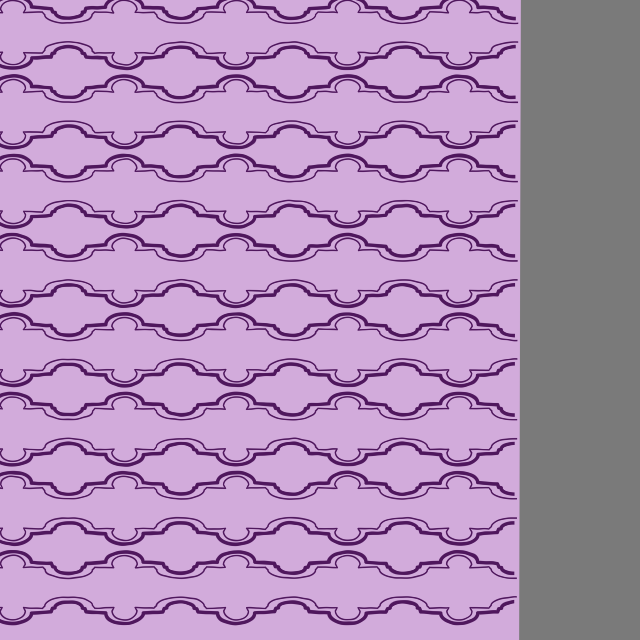
Write a three.js fragment shader that draws this pattern.

```glsl
// Rows of mirrored scalloped trim, a bold line with a fine echo, on lilac beside a grey margin.
varying vec2 vUv;

const float UNITS = 768.0;               // design units across the canvas
const vec2 PERIOD = vec2(133.9, 95.15);  // one repeat, across and down
const vec2 FIRST = vec2(15.5, 86.7);     // first crest and first mirror axis, from upper left
const float LAST_AXIS = 752.75;          // no trim below this mirror axis
const float BOLD_WIDTH = 4.2;
const float FINE_WIDTH = 1.8;
const float BOLD_END = 619.0;
const float FINE_END = 622.0;
const float PAPER_END = 625.0;
const float EDGE_SLANT = 2.0;            // leftward drift of the right edges, top to bottom
const float WOBBLE = 0.5;
const float SOFTNESS = 0.75;

const vec3 LILAC = vec3(0.824, 0.672, 0.860);
const vec3 PLUM = vec3(0.310, 0.090, 0.365);
const vec3 GREY = vec3(0.478);

float hash(vec2 p) {
  return fract(sin(dot(p, vec2(127.1, 311.7))) * 43758.5);
}

float noise(vec2 p) {
  vec2 i = floor(p);
  vec2 f = fract(p);
  f = f * f * (3.0 - 2.0 * f);
  return mix(mix(hash(i), hash(i + vec2(1.0, 0.0)), f.x),
             mix(hash(i + vec2(0.0, 1.0)), hash(i + 1.0), f.x), f.y);
}

float segment(vec2 p, vec2 a, vec2 b) {
  vec2 ab = b - a;
  return length(p - a - ab * clamp(dot(p - a, ab) / dot(ab, ab), 0.0, 1.0));
}

// Approximate distance to the half of an ellipse outline where y is positive
float halfEllipse(vec2 p, vec2 radii) {
  p.x = abs(p.x);
  if (p.y < 0.0) return length(p - vec2(radii.x, 0.0));
  float k = length(p / radii);
  float slope = max(length(p / (radii * radii)), 0.0001);
  return abs(k * (k - 1.0) / slope);
}

// Profiles in a folded cell: x from the crest, y from the mirror axis
float boldLine(vec2 p) {
  float d = halfEllipse(vec2(p.x, 17.0 - p.y), vec2(22.5, 12.3));
  d = min(d, segment(p, vec2(22.5, 17.0), vec2(46.0, 18.6)));
  d = min(d, segment(p, vec2(46.0, 18.6), vec2(47.5, 22.5)));
  d = min(d, segment(p, vec2(47.5, 22.5), vec2(50.5, 23.2)));
  return min(d, halfEllipse(p - vec2(0.5 * PERIOD.x, 23.2), vec2(16.5, 7.2)));
}

float fineLine(vec2 p) {
  float d = halfEllipse(vec2(p.x, 19.5 - p.y), vec2(15.0, 10.5));
  d = min(d, segment(p, vec2(15.0, 19.5), vec2(12.8, 23.5)));
  d = min(d, segment(p, vec2(12.8, 23.5), vec2(35.5, 22.9)));
  d = min(d, segment(p, vec2(35.5, 22.9), vec2(38.4, 26.0)));
  return min(d, halfEllipse(p - vec2(0.5 * PERIOD.x, 26.0), vec2(28.5, 10.2)));
}

// Coverage of the region where d is negative
float cover(float d) {
  return 1.0 - smoothstep(-SOFTNESS, SOFTNESS, d);
}

void main() {
  vec2 pos = vec2(vUv.x, 1.0 - vUv.y) * UNITS;
  float slant = EDGE_SLANT * pos.y / UNITS;

  // Hand-drawn unevenness, different in each repeat
  vec2 drift = vec2(noise(pos * 0.11), noise(pos * 0.11 + 57.0)) - 0.5;
  vec2 inked = pos + 2.0 * WOBBLE * drift;

  // Mirror each cell about its crest and axis
  vec2 cell = abs(mod(inked - FIRST + 0.5 * PERIOD, PERIOD) - 0.5 * PERIOD);

  // Trim lines, cut at the right and at the foot
  float bold = cover(boldLine(cell) - 0.5 * BOLD_WIDTH) * cover(pos.x + slant - BOLD_END);
  float fine = cover(fineLine(cell) - 0.5 * FINE_WIDTH) * cover(pos.x + slant - FINE_END);
  float ink = max(bold, fine) * step(pos.y, LAST_AXIS);

  // Paper and margin
  vec3 color = mix(LILAC, PLUM, ink);
  color = mix(GREY, color, cover(pos.x + slant - PAPER_END));
  gl_FragColor = vec4(color, 1.0);
}
```
